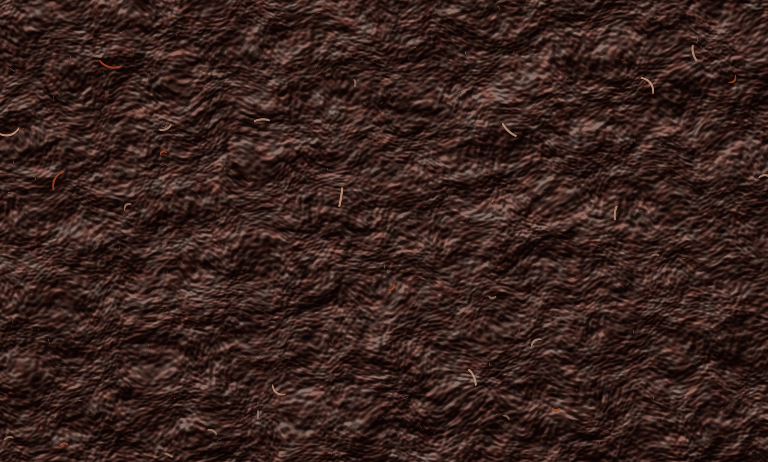
Reproduce this texture procedurally as a WebGL 2 fragment shader.

```glsl
#version 300 es
precision highp float;
// Dark, crumbly garden soil lit from above, with clods, crevices and scattered plant fibres.

#define LIGHT_DIR vec2(-0.30, 0.95)
#define RELIEF_SCALE 6.5
#define RELIEF_OCTAVES 5
#define CONTRAST 0.98
#define TONE_BIAS 0.10
#define CLOD_STRENGTH 0.85
#define CREVICE_DEPTH 1.1
#define VIGNETTE 0.45
#define FIBRE_COLOR vec3(0.72, 0.55, 0.45)
#define BARK_COLOR vec3(0.66, 0.27, 0.13)

uniform vec2 u_resolution;
out vec4 fragColor;

// Two random values in 0..1 for an integer cell
vec2 hash2(vec2 cell) {
    uvec2 v = uvec2(ivec2(cell) + 32768) * 1664525u + 1013904223u;
    v.x += v.y * 1664525u;
    v.y += v.x * 1664525u;
    v ^= v >> 16u;
    v.x += v.y * 1664525u;
    v.y += v.x * 1664525u;
    v ^= v >> 16u;
    return vec2(v & 65535u) / 65535.0;
}

vec2 direction(float turn) {
    return vec2(cos(6.2832 * turn), sin(6.2832 * turn));
}

float cornerSlope(vec2 cell, vec2 f, vec2 corner) {
    return dot(direction(hash2(cell + corner).x), f - corner);
}

// Gradient noise scaled to about unit deviation
float noise(vec2 p) {
    vec2 i = floor(p), f = p - i;
    vec2 u = f * f * f * (f * (f * 6.0 - 15.0) + 10.0);
    float low = mix(cornerSlope(i, f, vec2(0, 0)), cornerSlope(i, f, vec2(1, 0)), u.x);
    float high = mix(cornerSlope(i, f, vec2(0, 1)), cornerSlope(i, f, vec2(1, 1)), u.x);
    return mix(low, high, u.y) * 4.6;
}

// Directional shading of several octaves of bumps
float relief(vec2 p) {
    float sum = 0.0, scale = RELIEF_SCALE, weight = 0.27;
    mat2 turn = mat2(0.8, 0.6, -0.6, 0.8), rot = mat2(1.0);
    for (int i = 0; i < RELIEF_OCTAVES; i++) {
        vec2 q = rot * (p * vec2(0.85, 1.1)) * scale + float(i) * 17.3;
        sum += weight * (noise(q) - noise(q + rot * LIGHT_DIR * 0.42));
        scale *= 2.03;
        weight *= 1.24;
        rot = turn * rot;
    }
    return sum;
}

// Rounded lumps: bright tops, dark undersides and a cast shadow
float addClods(float tone, vec2 p, float scale, float density) {
    vec2 q = p * scale;
    vec2 wobble = 0.07 * vec2(noise(q * 2.7), noise(q * 2.7 + 41.0));
    float grain = tone;
    for (int k = 0; k < 9; k++) {
        vec2 cell = floor(q) + vec2(k % 3, k / 3) - 1.0;
        vec2 pick = hash2(cell + scale * 7.0);
        if (pick.x > density) continue;
        float radius = mix(0.18, 0.40, pick.y * pick.y);
        vec2 d = (q + wobble - cell - hash2(cell + 311.0)) / radius;
        d.y *= 1.2;
        float body = 1.0 - smoothstep(0.75, 1.1, length(d));
        float shadow = 1.0 - smoothstep(0.5, 1.4, length(d + LIGHT_DIR * 0.6));
        float dome = dot(d, LIGHT_DIR) * 1.1 + 0.35 + 0.65 * grain;
        tone -= shadow * (1.0 - body) * CLOD_STRENGTH;
        tone = mix(tone, dome, body * CLOD_STRENGTH);
    }
    return tone;
}

// Thin bent slivers; returns colour with coverage in alpha
vec4 fibres(vec2 p, float scale, float density, float size, float thickness) {
    vec2 q = p * scale;
    float pixel = scale / u_resolution.y;
    vec4 result = vec4(0.0);
    for (int k = 0; k < 9; k++) {
        vec2 cell = floor(q) + vec2(k % 3, k / 3) - 1.0;
        vec2 pick = hash2(cell + scale * 13.0);
        if (pick.x > density) continue;
        vec2 shape = hash2(cell + 733.0);
        vec2 axis = direction(shape.x), d = q - cell - hash2(cell + 157.0);
        d = vec2(dot(d, axis), dot(d, vec2(-axis.y, axis.x)));
        float halfLength = size * mix(0.25, 1.0, shape.y * shape.y);
        d.y += (pick.y - 0.5) * d.x * d.x / halfLength;
        d.x -= clamp(d.x, -halfLength, halfLength);
        float cover = 1.0 - smoothstep(-0.7 * pixel, 0.7 * pixel, length(d) - thickness);
        vec3 tint = pick.y > 0.78 ? BARK_COLOR : FIBRE_COLOR * mix(0.7, 1.15, shape.y);
        result = mix(result, vec4(tint, 1.0), cover);
    }
    return result;
}

float rise(float a, float b, float x) { return clamp((x - a) / (b - a), 0.0, 1.0); }

// Soil colours from cavity black to dry crumb
vec3 soilColor(float tone) {
    vec3 c = mix(vec3(0.045, 0.012, 0.010), vec3(0.10, 0.04, 0.03), rise(-2.2, -1.04, tone));
    c = mix(c, vec3(0.18, 0.10, 0.08), rise(-1.04, -0.09, tone));
    c = mix(c, vec3(0.27, 0.17, 0.15), rise(-0.09, 0.69, tone));
    c = mix(c, vec3(0.37, 0.26, 0.23), rise(0.69, 1.48, tone));
    return mix(c, vec3(0.56, 0.42, 0.38), rise(1.48, 2.6, tone));
}

void main() {
    vec2 p = gl_FragCoord.xy / u_resolution.y;
    vec2 centred = gl_FragCoord.xy / u_resolution - vec2(0.48, 0.56);
    vec2 warped = p + 0.006 * vec2(noise(p * 9.0), noise(p * 9.0 + 23.0));

    // Bumps, lumps and broken horizontal crevices
    float tone = relief(warped) * CONTRAST + TONE_BIAS;
    tone = addClods(tone, p, 38.0, 0.30);
    tone = addClods(tone, p + 3.7, 17.0, 0.20);
    float crack = 1.0 - smoothstep(0.0, 0.35, abs(noise(warped * vec2(6.0, 12.0) + 61.0)));
    tone -= CREVICE_DEPTH * crack * smoothstep(0.2, 1.3, noise(p * 5.0 + 87.0));
    tone += VIGNETTE * (0.35 - 2.2 * dot(centred, centred));

    // Colour with small reddish shifts, then fibres
    vec3 color = soilColor(tone);
    color *= 1.0 + noise(p * 31.0 + 9.0) * vec3(0.03, -0.03, -0.04);
    vec4 specks = fibres(p, 24.0, 0.20, 0.13, 0.022);
    vec4 slivers = fibres(p + 5.3, 7.0, 0.22, 0.16, 0.020);
    color = mix(color, specks.rgb, specks.a * 0.60);
    color = mix(color, slivers.rgb, slivers.a * 0.85);
    fragColor = vec4(color, 1.0);
}
```
